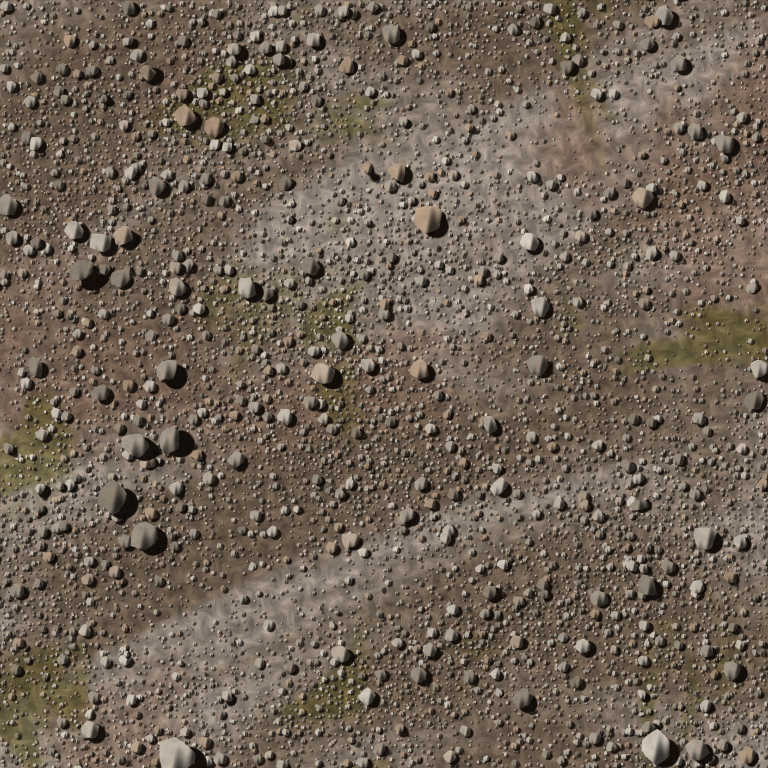
This texture is drawn by a three.js fragment shader. Its source:

```glsl
// Stony hillside seen from above: banded earth strewn with sunlit angular stones.
varying vec2 vUv;

const vec2 TO_SUN = vec2(-0.83, 0.56);
const vec2 SLOPE = vec2(0.92, 0.39);
const float EDGE_BLUR = 0.0011;

const vec3 BROWN_EARTH = vec3(0.42, 0.355, 0.295);
const vec3 GREY_DUST = vec3(0.55, 0.505, 0.465);
const vec3 RED_EARTH = vec3(0.47, 0.375, 0.315);
const vec3 MOSS = vec3(0.35, 0.32, 0.16);
const vec3 SHADOW = vec3(0.065, 0.042, 0.028);
const vec3 DULL_STONE = vec3(0.50, 0.455, 0.40);
const vec3 PALE_STONE = vec3(0.77, 0.735, 0.685);
const vec3 TAN_STONE = vec3(0.64, 0.53, 0.43);

vec2 hash2(vec2 p) {
  vec3 q = fract(p.xyx * vec3(0.1031, 0.1030, 0.0973));
  q += dot(q, q.yzx + 33.33);
  return fract((q.xx + q.yz) * q.zy);
}

// Warped, rotated sine octaves, roughly -1 to 1.
float layeredSines(vec2 p) {
  float sum = 0.0;
  float amplitude = 0.6;
  for (int i = 0; i < 5; i++) {
    p = mat2(0.8, 0.6, -0.6, 0.8) * p * 1.7 + 1.3;
    p += 0.6 * sin(p.yx * 1.1 + 0.7);
    sum += amplitude * sin(p.x) * sin(p.y + 0.5);
    amplitude *= 0.65;
  }
  return sum;
}

// Soft coverage of a shape from its signed distance.
float fillShape(float dist, float blur) {
  return 1.0 - smoothstep(-blur, blur, dist);
}

// Distance to a chipped stone: irregular polygon with softened corners.
float stoneDistance(vec2 q, float radius, float seed) {
  float polygon = -radius;
  for (int k = 0; k < 6; k++) {
    float side = float(k);
    float jitter = fract(seed * (side + 1.0) * 7.31);
    float angle = 1.0472 * (side + 0.8 * jitter) + 6.2832 * seed;
    float reach = radius * mix(0.58, 1.0, fract(jitter * 5.7));
    polygon = max(polygon, dot(q, vec2(cos(angle), sin(angle))) - reach);
  }
  return mix(polygon, length(q) - radius * 0.85, 0.3);
}

vec3 stoneTint(vec2 pick) {
  vec3 tint = mix(DULL_STONE, PALE_STONE, pick.x);
  return mix(tint, TAN_STONE, 0.75 * smoothstep(0.72, 0.95, pick.y));
}

// One stone per cell; shadows darken the ground, then stones cover it.
vec3 scatterStones(vec3 ground, vec2 uv, float cells, float density, float shadowDepth) {
  vec2 p = uv * cells;
  float blur = EDGE_BLUR * cells;
  float shade = 0.0;
  float cover = 0.0;
  vec3 stones = ground;
  for (int j = -1; j <= 1; j++) {
    for (int i = -1; i <= 1; i++) {
      vec2 cell = floor(p) + vec2(float(i), float(j));
      vec2 place = hash2(cell + cells);
      vec2 trait = hash2(cell + cells * 3.0 + 17.0);
      float growth = smoothstep(0.0, 0.12, density - trait.x);
      if (growth > 0.05) {
        float radius = growth * mix(0.22, 0.45, trait.y * trait.y);
        vec2 q = p - cell - mix(vec2(0.15), vec2(0.85), place);
        float body = fillShape(stoneDistance(q, radius, place.x), blur);
        float shadowDistance = length(q + TO_SUN * radius * 0.7) - radius * 0.83;
        shade = max(shade, fillShape(shadowDistance, blur * 1.2));

        // Sunny crown falling to a dark lower right flank.
        float facing = dot(q, TO_SUN) / radius + 0.25 * sin(7.0 * q.x / radius + 40.0 * place.y);
        float light = mix(0.30, 1.04, smoothstep(-0.75, 0.05, facing));
        vec3 lit = stoneTint(hash2(cell + 91.0)) * light;
        stones = mix(stones, lit, body);
        cover = max(cover, body);
      }
    }
  }
  vec3 shaded = mix(ground, SHADOW, shade * shadowDepth);
  return mix(shaded, stones, cover);
}

vec3 earth(vec2 uv, float band, float grit) {
  vec3 color = mix(BROWN_EARTH, GREY_DUST, smoothstep(-0.5, 0.6, band));
  color = mix(color, RED_EARTH, 0.7 * smoothstep(0.1, 0.7, layeredSines(uv * 3.0 + 4.0)));
  color = mix(color, MOSS, 0.65 * smoothstep(0.4, 0.85, layeredSines(uv * 6.0 + 9.0)));
  return color * (1.0 + 0.17 * grit);
}

void main() {
  // Strips of dust and rubble run up to the right.
  vec2 along = vec2(dot(vUv, SLOPE), dot(vUv, vec2(-SLOPE.y, SLOPE.x)));
  float band = layeredSines(along * vec2(2.2, 6.0));
  float rubble = layeredSines(along * vec2(3.5, 6.5) + 7.0);
  float grit = layeredSines(vUv * 85.0);
  float crowd = 1.0 + 0.6 * rubble - 0.25 * band;

  // Stones from gravel up to boulders.
  vec3 color = earth(vUv, band, grit);
  color = scatterStones(color, vUv, 125.0, 0.72 * crowd, 0.62);
  color = scatterStones(color, vUv, 78.0, 0.52 * crowd, 0.78);
  color = scatterStones(color, vUv, 47.0, 0.36 * crowd, 0.90);
  color = scatterStones(color, vUv, 28.0, 0.25 * crowd, 0.95);
  color = scatterStones(color, vUv, 15.0, 0.15 * crowd, 0.97);
  color *= 1.0 + 0.07 * grit + 0.06 * band;
  gl_FragColor = vec4(clamp(color, 0.0, 1.0), 1.0);
}
```
